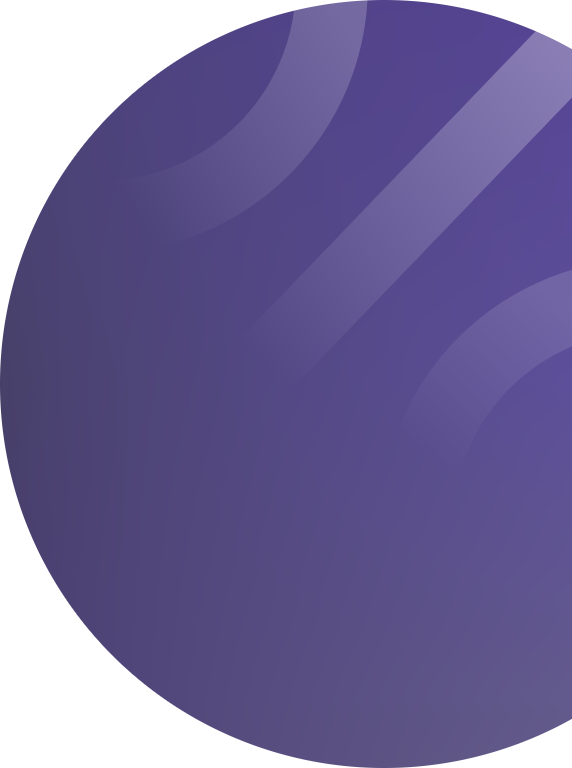
Reproduce this background procedurally as a Shadertoy shader.

```glsl
const vec3 PAPER = vec3(1.0);
const vec3 LEFT_TOP = vec3(0.290, 0.260, 0.460);
const vec3 LEFT_MID = vec3(0.275, 0.250, 0.405);
const vec3 LEFT_LOW = vec3(0.280, 0.230, 0.440);
const vec3 RIGHT_TOP = vec3(0.335, 0.265, 0.580);
const vec3 RIGHT_MID = vec3(0.365, 0.310, 0.600);
const vec3 RIGHT_LOW = vec3(0.390, 0.360, 0.540);
const float GRADIENT_WIDTH = 0.745;
const float GRADIENT_EASE = 0.75;

const vec2 DISC_CENTER = vec2(0.5);
const float DISC_RADIUS = 0.5;

const float BAND_HALF_WIDTH = 0.047;
const float RING_RADIUS = 0.302;
const vec2 UPPER_RING = vec2(0.130, 1.0195);
const vec2 LOWER_RING = vec2(0.844, 0.314);

// Each band fades in from its START to its END
const vec2 UPPER_START = vec2(0.178, 0.721);
const vec2 UPPER_END = vec2(0.472, 0.942);
const vec2 LOWER_START = vec2(0.560, 0.408);
const vec2 LOWER_END = vec2(0.690, 0.633);
const vec2 BAR_START = vec2(0.345, 0.525);
const vec2 BAR_END = vec2(0.7305, 0.926);
const float UPPER_ALPHA = 0.20;
const float LOWER_ALPHA = 0.14;
const float BAR_ALPHA = 0.30;

// Antialiased coverage of a signed distance
float coverage(float dist) {
    return clamp(0.5 - dist * iResolution.y, 0.0, 1.0);
}

float fadeAlong(vec2 p, vec2 start, vec2 end) {
    vec2 axis = end - start;
    return clamp(dot(p - start, axis) / dot(axis, axis), 0.0, 1.0);
}

float ringBand(vec2 p, vec2 center) {
    return coverage(abs(length(p - center) - RING_RADIUS) - BAND_HALF_WIDTH);
}

float straightBand(vec2 p, vec2 start, vec2 end) {
    vec2 dir = normalize(end - start);
    vec2 normal = vec2(-dir.y, dir.x);
    return coverage(abs(dot(p - start, normal)) - BAND_HALF_WIDTH);
}

vec3 threeStops(vec3 low, vec3 mid, vec3 top, float t) {
    vec3 lowerHalf = mix(low, mid, clamp(t * 2.0, 0.0, 1.0));
    return mix(lowerHalf, top, clamp(t * 2.0 - 1.0, 0.0, 1.0));
}

vec3 discColor(vec2 p) {
    float across = pow(clamp(p.x / GRADIENT_WIDTH, 0.0, 1.0), GRADIENT_EASE);
    vec3 left = threeStops(LEFT_LOW, LEFT_MID, LEFT_TOP, p.y);
    vec3 right = threeStops(RIGHT_LOW, RIGHT_MID, RIGHT_TOP, p.y);
    return mix(left, right, across);
}

void mainImage(out vec4 fragColor, in vec2 fragCoord) {
    vec2 p = fragCoord / iResolution.y;
    vec3 color = discColor(p);

    // Translucent bands
    float upper = ringBand(p, UPPER_RING) * fadeAlong(p, UPPER_START, UPPER_END);
    float lower = ringBand(p, LOWER_RING) * fadeAlong(p, LOWER_START, LOWER_END);
    float bar = straightBand(p, BAR_START, BAR_END) * fadeAlong(p, BAR_START, BAR_END);
    color = mix(color, vec3(1.0), upper * UPPER_ALPHA);
    color = mix(color, vec3(1.0), lower * LOWER_ALPHA);
    color = mix(color, vec3(1.0), bar * BAR_ALPHA);

    // Disc cut out of the paper
    float disc = coverage(length(p - DISC_CENTER) - DISC_RADIUS);
    fragColor = vec4(mix(PAPER, color, disc), 1.0);
}
```
